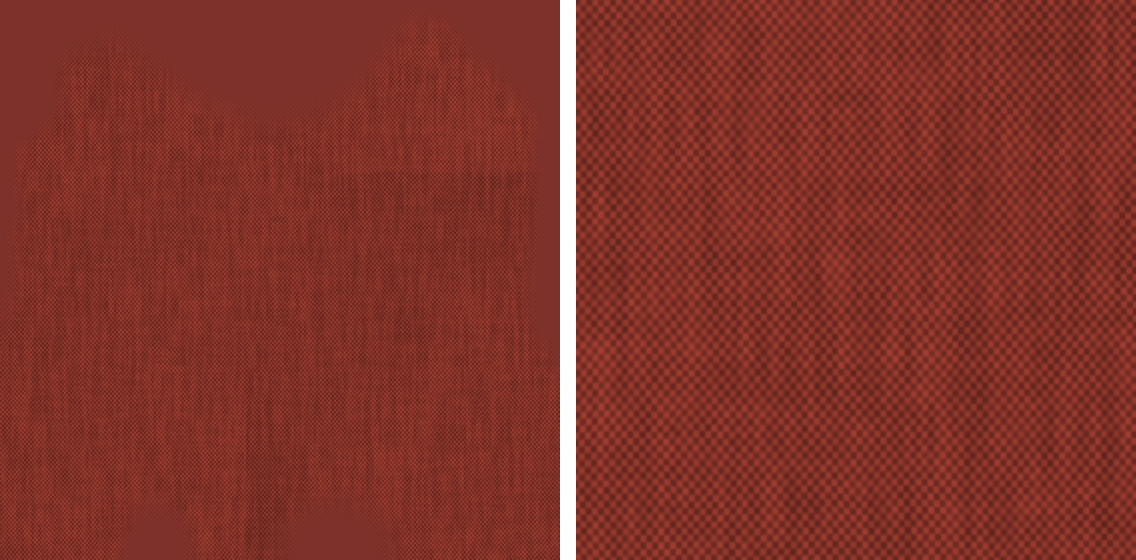
Left, the full canvas; right, a detail of the centre.
A WebGL 1 fragment shader for this texture:

```glsl
precision highp float;
uniform vec2 u_resolution;

#define THREADS vec2(140.0, 122.0)
#define WEAVE_CONTRAST 0.42
#define STREAK_CONTRAST 0.36
#define PATCH_CONTRAST 0.06
#define EDGE_SOFTNESS 0.05
#define DARK_THREAD vec3(0.395, 0.148, 0.118)
#define LIGHT_THREAD vec3(0.605, 0.232, 0.182)
#define FLAT_CLOTH vec3(0.490, 0.192, 0.164)

const float TAU = 6.2831853;

float hash(vec2 p) {
  return fract(sin(dot(p, vec2(127.1, 311.7))) * 43758.55);
}

float valueNoise(vec2 p) {
  vec2 cell = floor(p);
  vec2 f = fract(p);
  f = f * f * (3.0 - 2.0 * f);
  float low = mix(hash(cell), hash(cell + vec2(1.0, 0.0)), f.x);
  float high = mix(hash(cell + vec2(0.0, 1.0)), hash(cell + 1.0), f.x);
  return mix(low, high, f.y);
}

float bump(float x, float center, float width) {
  float d = (x - center) / width;
  return exp(-d * d);
}

// Staggered light and dark grains of a plain weave, loosened by uneven yarn
float weave(vec2 uv) {
  vec2 phase = uv * THREADS * TAU;
  phase.x += 1.3 * (valueNoise(uv * vec2(24.0, 40.0)) - 0.5);
  phase.y += 1.8 * (valueNoise(uv * vec2(60.0, 24.0) + 31.0) - 0.5);
  float strength = 0.9 + 1.1 * valueNoise(uv * THREADS * vec2(1.0, 0.5) + 13.0);
  float grain = clamp(strength * sin(phase.x) * sin(phase.y), -1.0, 1.0);
  vec2 pixelsPerThread = u_resolution / THREADS;
  return grain * clamp(min(pixelsPerThread.x, pixelsPerThread.y) - 2.0, 0.0, 1.0);
}

// Uneven yarn: thin upright streaks and fainter level ones
float streaks(vec2 uv) {
  float upright = valueNoise(uv * vec2(THREADS.x * 1.6, 22.0)) - 0.5;
  float level = valueNoise(uv * vec2(28.0, THREADS.y * 1.6) + 57.0) - 0.5;
  float slub = valueNoise(uv * THREADS * vec2(1.6, 0.7) + 91.0) - 0.5;
  return upright + 0.5 * level + 0.5 * slub;
}

// Broad shading, with abrupt steps where panels of cloth meet
float panels(vec2 uv) {
  float shade = sin(uv.x * 9.0 + 2.0 * sin(uv.y * 5.0)) * sin(uv.y * 8.0 + 1.0);
  float rightSide = smoothstep(0.52, 0.68, uv.x);
  float aboveSeam = smoothstep(0.690, 0.695, uv.y);
  float belowSeam = (1.0 - aboveSeam) * smoothstep(0.45, 0.69, uv.y);
  float lower = 1.0 - smoothstep(0.15, 0.42, uv.y);
  float fold = smoothstep(0.435, 0.443, uv.x) * (1.0 - smoothstep(0.45, 0.56, uv.x));
  float leftPanel = smoothstep(0.18, 0.40, uv.x) * (1.0 - smoothstep(0.435, 0.443, uv.x));
  return 0.6 * shade + rightSide * (1.4 * aboveSeam - 1.2 * belowSeam)
       + lower * (leftPanel - 2.0 * fold);
}

// Where the weave shows; it fades to plain cloth around the rim
float weaveMask(vec2 uv) {
  float ragged = 0.025 * (valueNoise(uv * 14.0) - 0.5);
  float top = 0.77 + 0.15 * bump(uv.x, 0.18, 0.17) + 0.19 * bump(uv.x, 0.77, 0.14)
            - 0.12 * bump(uv.x, 0.0, 0.06);
  float mask = smoothstep(-EDGE_SOFTNESS, EDGE_SOFTNESS, top - uv.y + ragged);
  float left = 0.03 * smoothstep(0.35, 0.60, uv.y) + 0.08 * smoothstep(0.72, 0.82, uv.y);
  float right = 1.02 - 0.07 * smoothstep(0.22, 0.48, uv.y);
  float leftBleed = 0.03 * (1.0 - smoothstep(0.30, 0.45, uv.y));
  mask *= smoothstep(-0.03, 0.03, uv.x - left + leftBleed + ragged);
  mask *= smoothstep(-0.03, 0.03, right - uv.x + ragged);
  float bareLeft = length((uv - vec2(0.28, 0.0)) / vec2(0.06, 0.10));
  float bareRight = length((uv - vec2(0.60, 0.0)) / vec2(0.10, 0.10));
  return mask * smoothstep(0.6, 1.4, min(bareLeft, bareRight) + ragged);
}

void main() {
  vec2 uv = gl_FragCoord.xy / u_resolution;
  float tone = 0.51 + WEAVE_CONTRAST * weave(uv)
             + STREAK_CONTRAST * streaks(uv)
             + PATCH_CONTRAST * panels(uv);
  vec3 cloth = mix(DARK_THREAD, LIGHT_THREAD, clamp(tone, -0.05, 1.08));
  gl_FragColor = vec4(mix(FLAT_CLOTH, cloth, weaveMask(uv)), 1.0);
}
```
